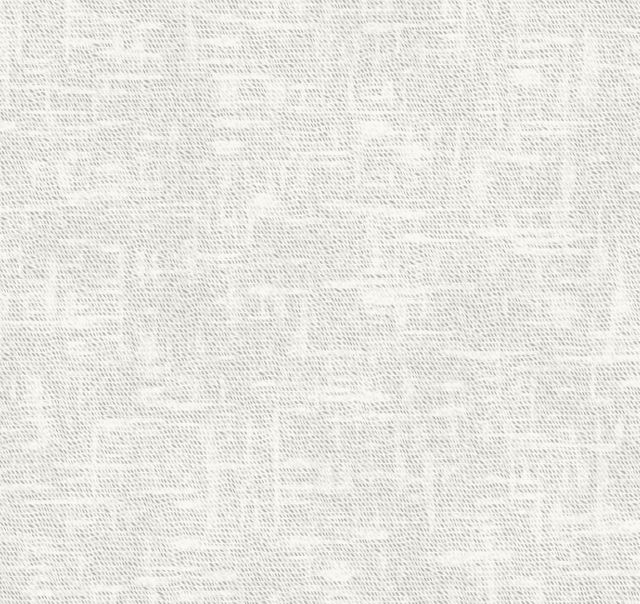
Give the GLSL for this texture, as a Shadertoy shader.

```glsl
// Pale linen cloth: rows of slanted stitches crossed by bright slubs.

float hash(vec2 p) {
    return fract(sin(dot(p, vec2(127.1, 311.7))) * 43758.5453);
}

float noise(vec2 p) {
    vec2 cell = floor(p), f = fract(p);
    f = f * f * (3.0 - 2.0 * f);
    return mix(mix(hash(cell), hash(cell + vec2(1, 0)), f.x),
               mix(hash(cell + vec2(0, 1)), hash(cell + vec2(1, 1)), f.x), f.y);
}

// Shadow gaps between stitches: 0 on the thread, 1 in the deepest gap
float stitchGaps(vec2 p) {
    float y = p.y * 131.0 + 0.7 * noise(p * vec2(45.0, 20.0));
    float row = floor(y);
    float across = fract(y);

    // Each row starts at its own offset; the gaps lean to the left going up
    float phase = p.x * 155.0 + 0.8 * (across - 0.5) + 0.45 * row
                + 0.3 * hash(vec2(row, 3.0))
                + 1.3 * noise(vec2(p.x * 50.0, row));
    float gap = pow(0.5 - 0.5 * cos(6.2832 * phase), 1.4);
    float depth = mix(0.35, 1.0, hash(vec2(floor(phase), row)));
    return gap * depth * sin(3.1416 * across);
}

// Thick bright yarns running along and across the cloth
float slubs(vec2 p) {
    float weft = noise(p * vec2(17.0, 125.0) + 31.0);
    float warp = noise(p * vec2(95.0, 15.0) + 77.0);
    return max(smoothstep(0.58, 0.92, weft), 0.8 * smoothstep(0.62, 0.95, warp));
}

void mainImage(out vec4 fragColor, in vec2 fragCoord) {
    vec2 p = fragCoord / iResolution.x;
    float slub = slubs(p);

    // Gaps darken the thread, slubs cover the gaps
    float light = 0.952 - 0.33 * stitchGaps(p) * (1.0 - 0.8 * slub);
    light += 0.022 * slub;

    // Fuzzy fibres and faint broad patches
    light += 0.07 * (noise(p * vec2(230.0, 260.0)) - 0.5);
    light += 0.025 * (noise(p * vec2(14.0, 9.0)) - 0.5);

    // Warm off-white dye
    vec3 linen = clamp(light, 0.7, 0.972) + vec3(0.008, 0.0, -0.018);
    fragColor = vec4(linen, 1.0);
}
```
